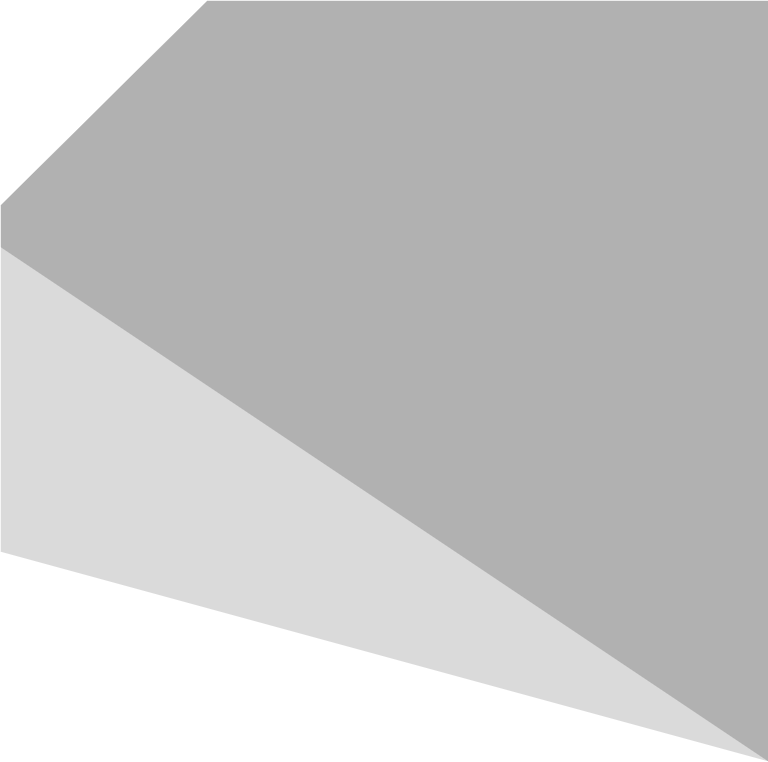
A Shadertoy shader for this background:

```glsl
const vec3 PAPER = vec3(1.0);
const vec3 LIGHT_GREY = vec3(0.855);
const vec3 MID_GREY = vec3(0.696);

// Edge endpoints as fractions of the canvas
const vec2 CORNER_LEFT = vec2(0.0, 0.7297);
const vec2 CORNER_TOP = vec2(0.2708, 1.0);
const vec2 FOLD_LEFT = vec2(0.0, 0.6762);
const vec2 BASE_LEFT = vec2(0.0, 0.2762);
const vec2 TIP = vec2(1.0, 0.0010);
const float MARGIN = 0.0010;

// Signed distance to the line a-b, positive on its left side
float lineDistance(vec2 p, vec2 a, vec2 b) {
    vec2 dir = normalize(b - a);
    vec2 rel = p - a;
    return dir.x * rel.y - dir.y * rel.x;
}

// Antialiased coverage of the positive side
float coverage(float dist, float pixel) {
    return clamp(dist / pixel + 0.5, 0.0, 1.0);
}

void mainImage(out vec4 fragColor, in vec2 fragCoord) {
    float pixel = 1.0 / iResolution.y;
    vec2 canvas = vec2(iResolution.x / iResolution.y, 1.0);
    vec2 p = fragCoord * pixel;

    // Half-planes bounding the two facets
    float aboveBase = lineDistance(p, BASE_LEFT * canvas, TIP * canvas);
    float aboveFold = lineDistance(p, FOLD_LEFT * canvas, TIP * canvas);
    float belowCorner = -lineDistance(p, CORNER_LEFT * canvas, CORNER_TOP * canvas);
    float insideMargin = min(p.x, canvas.y - p.y) - MARGIN;

    // Facets over the paper
    vec3 facets = mix(LIGHT_GREY, MID_GREY, coverage(aboveFold, pixel));
    float silhouette = min(min(aboveBase, belowCorner), insideMargin);
    vec3 color = mix(PAPER, facets, coverage(silhouette, pixel));

    fragColor = vec4(color, 1.0);
}
```
